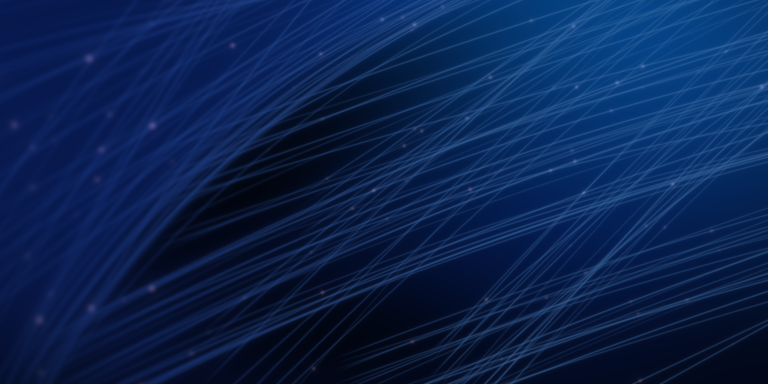
A WebGL 1 fragment shader for this background:

```glsl
precision highp float;
// Bundles of glowing optical fibres sweeping over a deep blue backdrop.
uniform vec2 u_resolution;

float hash(float n) {
  return fract(sin(n * 12.9898) * 43758.5);
}

// Elliptical soft glow.
float glow(vec2 p, vec2 centre, vec2 radius) {
  vec2 q = (p - centre) / radius;
  return exp(-dot(q, q));
}

// Fan of arched strands from a to b; spread is the vertical scatter at each end.
// Returns x: strand light, y: spark light.
vec2 bundle(vec2 p, vec2 a, vec2 b, float bend, vec2 spread, float count, float seed) {
  float focus = smoothstep(0.0, 0.95, p.x);
  float width = max(mix(0.0085, 0.0022, focus), 0.6 / u_resolution.y);
  float strength = mix(0.4, 1.05, focus);
  vec2 light = vec2(0.0);
  for (int i = 0; i < 24; i++) {
    if (float(i) >= count) break;
    float id = seed * 31.7 + float(i) * 1.37;
    // Even slots with jitter keep the fan filled across its spread.
    float slot = (float(i) + hash(id)) / count - 0.5;
    float slotEnd = mix(slot, hash(id + 0.31) - 0.5, 0.6);
    vec2 start = a + vec2(0.0, spread.x * slot);
    vec2 end = b + vec2(0.0, spread.y * slotEnd);
    vec2 along = end - start;
    vec2 normal = normalize(vec2(-along.y, along.x));
    float arch = bend * (0.8 + 0.4 * hash(id + 0.53));

    // Strand profile with a soft core and a faint sheath.
    float t = dot(p - start, along) / dot(along, along);
    float d = (dot(p - start, normal) - arch * 4.0 * t * (1.0 - t)) / width;
    float profile = exp(-d * d) + 0.08 * exp(-d * d * 0.06);
    light.x += profile * strength * (0.2 + 0.8 * hash(id + 0.71)) * smoothstep(0.0, 0.12, t);

    // One spark riding on the strand.
    float s = 0.08 + 0.88 * hash(id + 0.87);
    vec2 spark = start + along * s + normal * arch * 4.0 * s * (1.0 - s);
    float r = length(p - spark) / mix(0.011, 0.0045, focus);
    float power = hash(id + 0.19);
    light.y += power * power * (exp(-r * r) + 0.2 * exp(-r * 0.6));
  }
  return light;
}

void main() {
  vec2 p = gl_FragCoord.xy / u_resolution.y;
  p.x *= 2.0 * u_resolution.y / u_resolution.x;

  // Backdrop: azure upper right fading into a dim blue right side.
  vec3 col = vec3(0.01, 0.035, 0.12);
  col += vec3(0.0, 0.16, 0.27) * glow(p, vec2(1.55, 1.08), vec2(0.62, 0.45));
  col += vec3(0.01, 0.115, 0.22) * glow(p, vec2(1.95, 0.78), vec2(0.75, 0.45));
  col += vec3(0.0, 0.025, 0.1) * glow(p, vec2(1.45, 0.4), vec2(0.5, 0.3));

  // Hazy navy mass above the arching left edge.
  float edge = 0.01 + p.x - 0.52 * (p.x - 0.34) * (p.x - 0.7);
  float haze = smoothstep(-0.1, 0.1, p.y - edge) * (1.0 - smoothstep(1.0, 1.6, p.x));
  col += vec3(0.015, 0.06, 0.18) * haze * (0.5 + 0.5 * smoothstep(0.0, 0.5, p.y));
  col += vec3(0.01, 0.03, 0.1) * glow(p, vec2(0.15, 0.15), vec2(0.35, 0.2));

  // Near-black pockets below the edge and under the central stream.
  col *= 1.0 - 0.6 * glow(vec2(p.x, p.y - 0.6 * p.x), vec2(0.68, 0.13), vec2(0.32, 0.14));
  col *= 1.0 - 0.5 * glow(p, vec2(0.9, 0.12), vec2(0.35, 0.15));

  // Left sheaf: arching edge, shallow fan and steep crossings.
  vec2 light = bundle(p, vec2(0.0, -0.1), vec2(1.4, 1.09), 0.165, vec2(0.26, 0.16), 16.0, 1.0);
  light += bundle(p, vec2(-0.3, 0.42), vec2(1.2, 1.12), 0.05, vec2(1.0, 0.4), 24.0, 2.0);
  light += bundle(p, vec2(-0.1, -0.05), vec2(0.75, 1.15), 0.05, vec2(0.9, 0.7), 13.0, 3.0);

  // Central stream and the shallow strands above it.
  light += bundle(p, vec2(0.0, -0.08), vec2(2.1, 0.77), 0.075, vec2(0.3, 0.42), 22.0, 4.0);
  light += bundle(p, vec2(0.36, 0.44), vec2(2.1, 1.05), 0.02, vec2(0.3, 0.45), 11.0, 5.0);

  // Steep diagonals through the middle and the right.
  light += bundle(p, vec2(0.5, -0.1), vec2(1.8, 1.1), 0.01, vec2(0.5, 0.4), 9.0, 6.0);
  light += bundle(p, vec2(0.75, 0.36), vec2(1.9, 1.12), 0.01, vec2(0.25, 0.4), 10.0, 10.0);
  light += bundle(p, vec2(1.1, -0.1), vec2(2.1, 0.88), 0.015, vec2(0.36, 0.6), 17.0, 7.0);

  // Lower right stream and a stray pair.
  light += bundle(p, vec2(0.85, -0.08), vec2(2.1, 0.37), 0.015, vec2(0.3, 0.32), 18.0, 8.0);
  light += bundle(p, vec2(1.5, -0.08), vec2(2.1, 0.21), 0.0, vec2(0.1, 0.08), 2.0, 9.0);

  // Strands shift from indigo on the left to pale steel blue on the right.
  vec3 strand = mix(vec3(0.1, 0.22, 0.52), vec3(0.24, 0.43, 0.65), smoothstep(0.2, 1.5, p.x));
  col = mix(col, strand, 0.85 * (1.0 - exp(-0.75 * light.x)));
  col += vec3(0.32, 0.2, 0.2) * (1.0 - exp(-light.y));

  // Darkened lower corners.
  col *= 1.0 - 0.3 * glow(p, vec2(2.0, 0.0), vec2(0.4, 0.2));
  col *= 1.0 - 0.35 * glow(p, vec2(0.0, 0.0), vec2(0.3, 0.35));
  gl_FragColor = vec4(col, 1.0);
}
```
